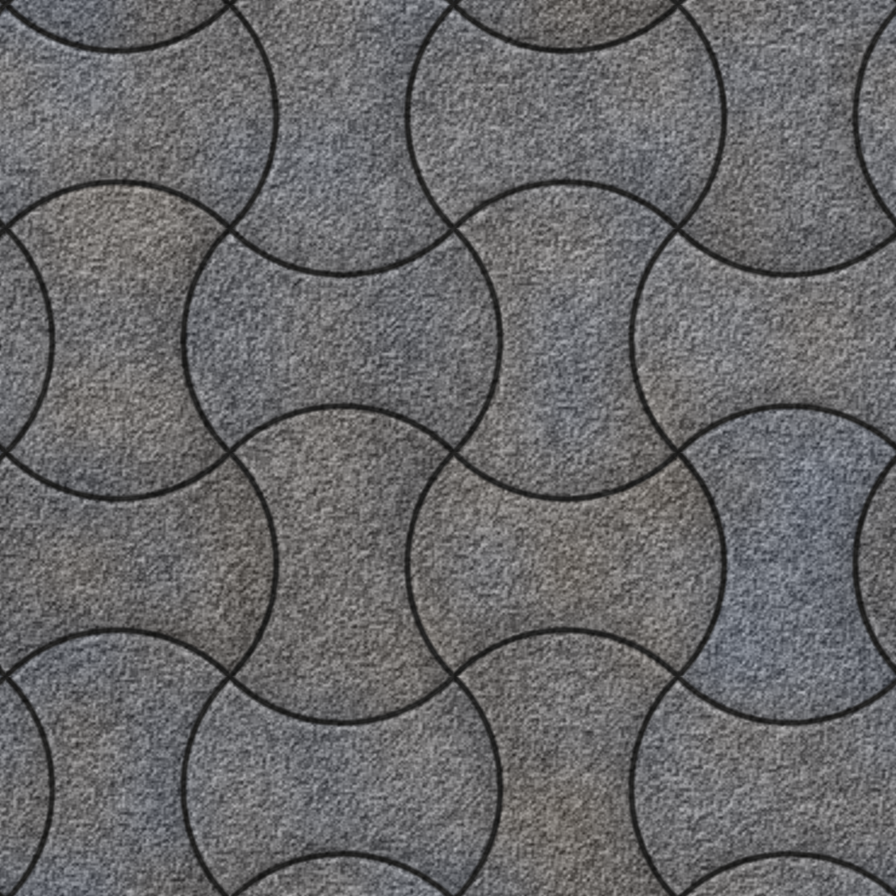
Reproduce this pattern procedurally as a Shadertoy shader.

```glsl
// Interlocking concrete pavers: a square grid whose edges become quarter-circle
// arcs, bulging alternately to either side, so every joint is a smooth wave.
// Signed distances to the waves give joints, bevels and a tint per paver.

const float GRID = 4.0;                    // pavers across and down (even)
const vec2 SHIFT = vec2(0.026, -0.020);    // grid offset in paver units
const float RADIUS = 0.70710678;           // arc through two grid corners
const float JOINT = 0.0125;                // half width of a joint
const vec3 STONE = vec3(0.437, 0.437, 0.446);
const vec3 JOINT_COLOUR = vec3(0.125, 0.124, 0.122);

float hash(vec2 cell, float seed) {
    uvec3 k = uvec3(cell.x, cell.y, seed);
    uint h = k.x * 1597334677u ^ k.y * 3812015801u ^ k.z * 2798796415u;
    h = (h ^ (h >> 16)) * 2146121005u;
    h = (h ^ (h >> 15)) * 2221713035u;
    return float((h ^ (h >> 16)) >> 8) / 16777216.0;
}

// Value noise centred on zero that wraps after a whole number of cells.
float noise(vec2 uv, vec2 period, float seed) {
    vec2 p = uv * period;
    vec2 cell = floor(p), f = fract(p);
    f = f * f * (3.0 - 2.0 * f);
    vec2 a = mod(cell, period), b = mod(cell + 1.0, period);
    float low = mix(hash(a, seed), hash(vec2(b.x, a.y), seed), f.x);
    float high = mix(hash(vec2(a.x, b.y), seed), hash(b, seed), f.x);
    return mix(low, high, f.y) - 0.5;
}

// Signed distance to the wave nearest p.y that runs along x; positive above.
float waveSide(vec2 p, float phase) {
    float line = floor(p.y + 0.5), column = floor(p.x);
    float bulge = 1.0 - 2.0 * mod(column + line + phase, 2.0);
    vec2 centre = vec2(column + 0.5, line - 0.5 * bulge);
    return bulge * (length(p - centre) - RADIUS);
}

// Index of the band between two waves.
float bandIndex(float across, float side) {
    return floor(across + 0.5) - (side > 0.0 ? 0.0 : 1.0);
}

// Thin worn highlight beside a joint, on its positive side.
float rim(float side) {
    float t = (side - 0.030) / 0.013;
    return exp(-t * t);
}

// Soft shade falling away from a joint, on its positive side.
float shade(float side, float width) {
    return side > 0.0 ? exp(-side / width) : 0.0;
}

// Fine rough grain, lit from the upper left.
float grain(vec2 uv) {
    vec2 lightStep = vec2(-0.0016, 0.0022);
    float bumps = noise(uv, vec2(230.0), 1.0);
    float relief = bumps - noise(uv + lightStep, vec2(230.0), 1.0);
    return 0.15 * bumps + 0.17 * relief
         + 0.19 * noise(uv, vec2(370.0, 400.0), 2.0)
         + 0.09 * noise(uv, vec2(96.0, 120.0), 3.0);
}

void mainImage(out vec4 fragColor, in vec2 fragCoord) {
    vec2 uv = fragCoord / iResolution.xy;
    vec2 p = uv * GRID - SHIFT;
    float pixel = GRID / min(iResolution.x, iResolution.y);

    // Joints and the paver between them
    float rowSide = waveSide(p, 1.0);
    float columnSide = waveSide(p.yx, 0.0);
    vec2 paver = mod(vec2(bandIndex(p.x, columnSide), bandIndex(p.y, rowSide)), GRID);
    float edge = min(abs(rowSide), abs(columnSide));

    // Stone: tint per paver, cloudy staining and grain
    float cloud = noise(uv, vec2(9.0), 4.0) + 0.6 * noise(uv, vec2(23.0), 5.0);
    float warmth = 0.022 * (hash(paver, 6.0) - 0.5) + 0.030 * noise(uv, vec2(11.0), 7.0);
    float tone = 0.045 * (hash(paver, 8.0) - 0.5) + 0.050 * cloud + grain(uv);
    vec3 colour = STONE + tone + warmth * vec3(1.0, 0.2, -1.0);

    // Rounded edges: upper left sides catch light, lower right sides fall dark
    float wear = 0.8 + 0.8 * noise(uv, vec2(40.0), 9.0);
    colour += wear * (0.13 * rim(-rowSide) + 0.09 * rim(columnSide)
                    + 0.04 * rim(rowSide) + 0.04 * rim(-columnSide));
    colour *= 1.0 - 0.16 * shade(rowSide, 0.06) - 0.14 * shade(-columnSide, 0.06);
    colour *= 1.0 - 0.10 * exp(-edge / 0.10);

    // Dark joint with a soft shoulder
    float soft = max(0.008, 0.75 * pixel);
    float joint = 1.0 - smoothstep(JOINT - soft, JOINT + soft, edge);
    colour = mix(colour, JOINT_COLOUR + 0.25 * tone, joint);

    fragColor = vec4(clamp(colour, 0.0, 1.0), 1.0);
}
```
